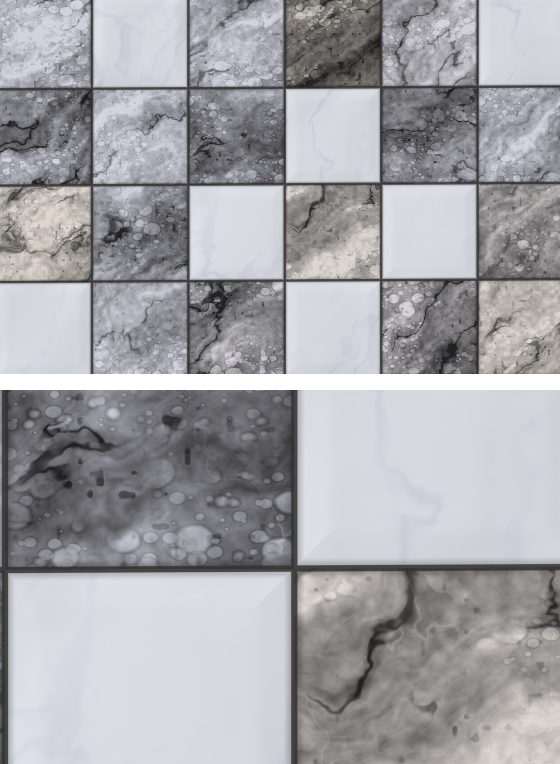
Top, the full canvas; bottom, a detail of the centre.
Reproduce this pattern procedurally as a Shadertoy shader.

```glsl
// Wall of square bevelled marble tiles, six by four, white and veined grey stone with thin dark joints.

#define PITCH 0.2578                  // tile size, in canvas heights
#define ORIGIN vec2(-0.012, -0.012)   // corner of the lower left tile
#define TILT 0.0052                   // rise of the rows towards the right
#define JOINT 0.010                   // half joint width, in tiles
#define BEVEL 0.13                    // bevel width, in tiles
#define VEIN_ANGLE 0.58               // mean direction of the strata
#define WHITE vec3(0.835, 0.845, 0.872)
#define WARM vec3(1.035, 1.0, 0.965)
#define COOL vec3(0.985, 0.985, 1.04)
#define JOINT_COLOR vec3(0.20, 0.19, 0.19)

// Darkness of each tile, bottom row first; zero is white marble
const float TONES[24] = float[24](
    0.00, 0.33, 0.74, 0.00, 0.80, 0.28,
    0.25, 0.55, 0.00, 0.36, 0.00, 0.78,
    0.86, 0.28, 0.62, 0.00, 0.72, 0.42,
    0.34, 0.00, 0.36, 0.84, 0.36, 0.00);

vec2 hash2(vec2 p) {
    vec3 q = fract(p.xyx * vec3(0.1031, 0.1030, 0.0973));
    q += dot(q, q.yzx + 33.33);
    return fract((q.xx + q.yz) * q.zy);
}

float noise(vec2 p) {
    vec2 i = floor(p), f = fract(p);
    f = f * f * (3.0 - 2.0 * f);
    return mix(mix(hash2(i).x, hash2(i + vec2(1, 0)).x, f.x),
               mix(hash2(i + vec2(0, 1)).x, hash2(i + vec2(1, 1)).x, f.x), f.y);
}

float fbm(vec2 p) {
    float sum = 0.0, amp = 0.5;
    for (int i = 0; i < 5; i++) {
        sum += amp * noise(p);
        p = p * 2.03 + 17.3;
        amp *= 0.5;
    }
    return sum / 0.96875;
}

mat2 rotate(float a) {
    float c = cos(a), s = sin(a);
    return mat2(c, -s, s, c);
}

// Soft line along the middle level of a noise field
float ridge(float n, float width) {
    return 1.0 - smoothstep(0.0, width, abs(n - 0.5));
}

// Scattered blobs: x is the fill, y the dark rim
vec2 pebbles(vec2 p, float maxRadius) {
    vec2 cell = floor(p), result = vec2(0.0);
    for (int y = -1; y <= 1; y++)
    for (int x = -1; x <= 1; x++) {
        vec2 id = cell + vec2(x, y), h = hash2(id + 91.0);
        float r = maxRadius * (0.15 + 0.85 * h.x * h.y);
        float d = length((p - id - hash2(id)) * vec2(0.85, 1.15)) - r;
        result = max(result, vec2(1.0 - smoothstep(-0.09, 0.03, d),
                                  1.0 - smoothstep(0.0, 0.07, abs(d - 0.04))));
    }
    return result;
}

vec3 whiteMarble(vec2 p) {
    vec2 q = rotate(VEIN_ANGLE + 0.25) * p;
    q += 0.5 * (fbm(q * 2.0) - 0.5);
    float cloud = fbm(q * vec2(1.2, 3.0)) - 0.5;
    float vein = ridge(fbm(q * vec2(0.8, 1.7) + 5.0), 0.035) * noise(p * 2.5);
    return WHITE + 0.07 * cloud - vein * vec3(0.06, 0.055, 0.045);
}

vec3 greyMarble(vec2 p, float tone, vec2 seed) {
    vec2 q = rotate(VEIN_ANGLE + 0.35 * (seed.x - 0.5)) * p;
    q += 0.55 * (vec2(fbm(q * 2.2), fbm(q * 2.2 + 7.0)) - 0.5);

    // Broad strata, thin layers and grain
    float value = 0.825 - 0.44 * tone;
    value += (fbm(q * vec2(1.0, 4.0)) - 0.5) * (0.35 + 0.55 * tone);
    value += (fbm(q * vec2(3.0, 20.0) + 3.0) - 0.5) * 0.22;
    value += (fbm(p * 22.0) - 0.5) * 0.24;

    // Pebbles gather in patches
    float patchy = smoothstep(0.42, 0.62, fbm(q * vec2(1.6, 2.6) + 31.0));
    vec2 blobs = max(pebbles(p * 7.0 + q, 0.62), 0.8 * pebbles(p * 15.0 + q, 0.55));
    value += patchy * (blobs.x * (0.08 + 0.14 * tone) - blobs.y * 0.07);

    // Dark seams, pale cracks and pits
    float seam = fbm(q * vec2(0.7, 2.3) + 13.0);
    float broken = smoothstep(0.3, 0.65, noise(q * vec2(2.0, 4.0) + 4.0));
    value -= broken * (0.24 * ridge(seam, 0.022) + 0.11 * ridge(seam, 0.075));
    value += 0.12 * ridge(fbm(q.yx * vec2(1.1, 2.0) + 47.0), 0.008) * noise(p * 3.0 + 8.0);
    value -= 0.22 * smoothstep(0.80, 0.93, noise(p * 27.0)) * noise(p * 4.0);

    vec3 tint = mix(COOL, WARM, smoothstep(0.2, 0.8, seed.y));
    return clamp(value, 0.13, 0.84) * tint;
}

void mainImage(out vec4 fragColor, in vec2 fragCoord) {
    vec2 uv = fragCoord / iResolution.y;
    uv.y -= TILT * uv.x;
    vec2 grid = (uv - ORIGIN) / PITCH;
    vec2 id = clamp(floor(grid), vec2(0.0), vec2(5.0, 3.0));
    vec2 local = grid - id, side = local - 0.5;
    float pixel = 1.0 / (iResolution.y * PITCH);

    vec2 seed = hash2(id + 3.7);
    vec2 p = local + floor(seed * 60.0) * 3.0;
    float tone = TONES[int(id.y) * 6 + int(id.x)];
    vec3 color = tone > 0.0 ? greyMarble(p, tone, seed) : whiteMarble(p);

    // Bevel lit from the upper left
    float edge = 0.5 - max(abs(side.x), abs(side.y));
    float facing = abs(side.x) > abs(side.y) ? -sign(side.x) : 0.6 * sign(side.y);
    float slope = 1.0 - smoothstep(BEVEL - 0.04, BEVEL + 0.03, edge);
    color += slope * facing * (tone > 0.0 ? 0.012 : 0.022);

    // Shaded rim and joint
    color *= 1.0 - 0.18 * (1.0 - smoothstep(JOINT, JOINT + 0.03, edge));
    float joint = 1.0 - smoothstep(JOINT - 0.5 * pixel, JOINT + pixel, edge);
    color = mix(color, JOINT_COLOR, 0.85 * joint);

    fragColor = vec4(color, 1.0);
}
```
